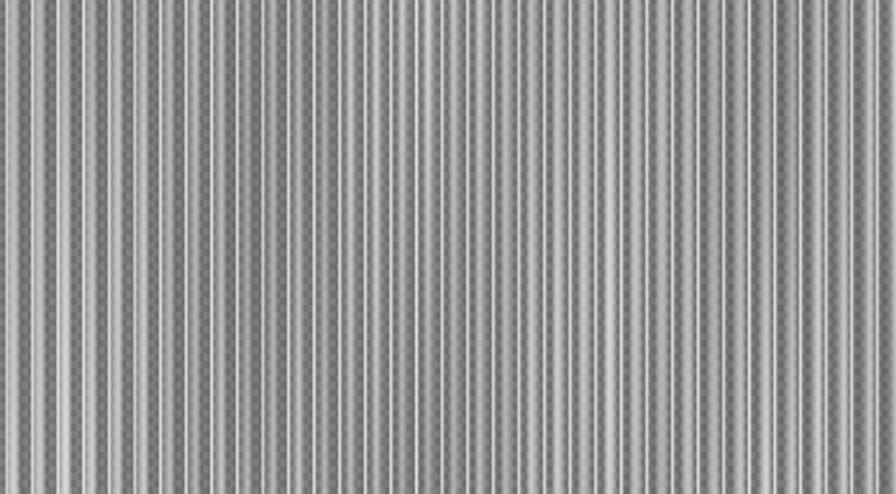
A Shadertoy shader for this texture:

```glsl
const float RIBS = 35.0;          // bright creases across the canvas
const float CREASE_PHASE = 0.27;  // position of the first crease, in ribs
const float CREASE_WIDTH = 0.125; // half width, in ribs
const float RIDGE_WIDTH = 0.31;   // half width, in ribs
const float RIDGE_START = 0.25;   // ridge offset from its crease at the left
const float RIDGE_DRIFT = 0.45;   // change of that offset across the canvas
const float CHECKS = 128.0;       // checker cells across the canvas
const float CHECK_DEPTH = 0.028;
const float STREAK_DEPTH = 0.025;
const float SHEEN_DEPTH = 0.06;
const float RIB_VARIATION = 0.10;

const vec3 GROOVE = vec3(0.455);
const vec3 RIDGE = vec3(0.755);
const vec3 CREASE = vec3(0.88);
const float TAU = 6.2831853;

float hash(float n) {
    return fract(sin(n * 127.1) * 4375.85);
}

// Soft periodic band: one at its centre, zero beyond its half width
float band(float x, float halfWidth) {
    float d = abs(fract(x + 0.5) - 0.5);
    return 1.0 - smoothstep(0.0, halfWidth, d);
}

// Checkerboard of -1 and 1 with edges softened over one pixel
float checker(vec2 p, float pixel) {
    vec2 wave = sin(p * TAU * 0.5) / max(pixel * 2.5, 0.2);
    vec2 cell = clamp(wave, -1.0, 1.0);
    return cell.x * cell.y;
}

// Broad reflections that wander along the ribs
float sheen(vec2 p) {
    return 0.5 * sin(p.x * 9.0 + p.y * 3.0 + 1.2)
         + 0.3 * sin(p.x * 23.0 - p.y * 5.0)
         + 0.2 * sin(p.x * 73.0 + p.y * 4.0 + 2.0);
}

void mainImage(out vec4 fragColor, in vec2 fragCoord) {
    vec2 p = fragCoord / iResolution.x;
    float pixel = 1.0 / iResolution.x;

    // Creases and ridges drift slowly out of step
    float creaseX = p.x * RIBS - CREASE_PHASE;
    float ridgeX = creaseX - RIDGE_START - RIDGE_DRIFT * p.x;
    float ribPixel = RIBS * pixel;
    float crease = band(creaseX, max(CREASE_WIDTH, 1.2 * ribPixel));
    float ridge = band(ridgeX, max(RIDGE_WIDTH, 1.2 * ribPixel));

    // Each rib has its own strength; the sides shine more than the middle
    float creaseTone = hash(floor(creaseX + 0.5)) - 0.5;
    float ridgeTone = hash(floor(ridgeX + 0.5) + 61.0) - 0.5;
    float side = smoothstep(0.1, 0.5, abs(p.x - 0.5));
    float light = sheen(p);
    ridge *= 0.88 + 0.18 * side + RIB_VARIATION * 2.0 * ridgeTone + 0.15 * light;
    crease *= 0.90 + RIB_VARIATION * 2.0 * creaseTone;

    // Grooves, rounded ridges, then sharp creases
    vec3 color = mix(GROOVE, RIDGE, ridge);
    color += STREAK_DEPTH * sin(creaseX * TAU * 3.0);
    color += CHECK_DEPTH * checker(p * CHECKS, CHECKS * pixel) * (1.0 - 0.75 * ridge);
    color += SHEEN_DEPTH * light * (0.35 + 0.65 * ridge);
    color = mix(color, CREASE, clamp(crease, 0.0, 1.0));

    fragColor = vec4(clamp(color, 0.0, 1.0), 1.0);
}
```
